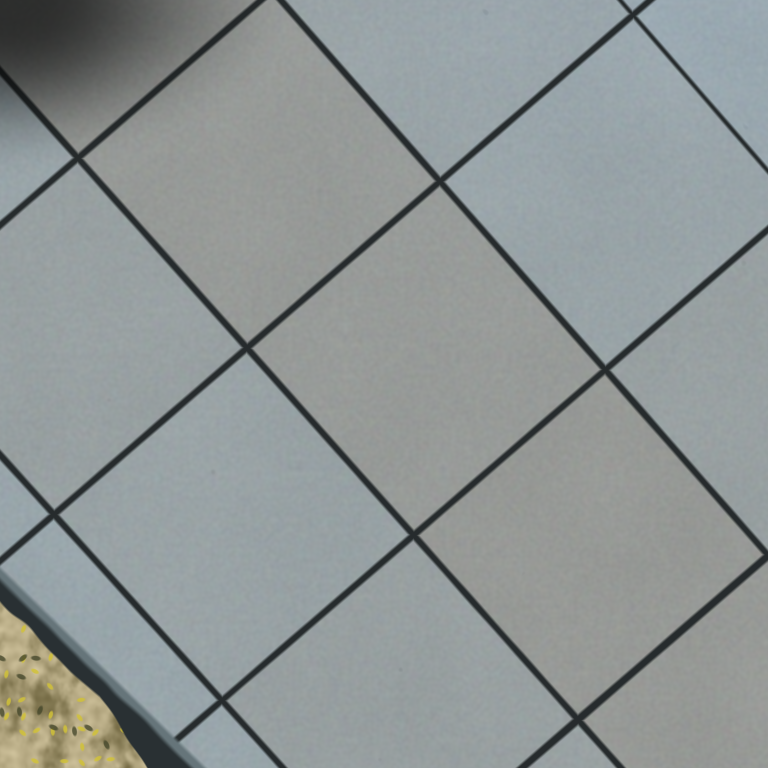
Write a Shadertoy shader that draws this texture.

```glsl
// Grey floor tiles laid diagonally, with dark grout, faint mottling and a soft
// corner shadow. A slightly tapered lattice gives tile ids and grout distance;
// a kerb and a crumpled, flecked straw-coloured sack fill the lower left.

const vec2 LATTICE_ORIGIN = vec2(0.3216, 0.5469);
const vec2 STEP_DOWN = vec2(0.2168, -0.2435);
const vec2 STEP_UP = vec2(0.2513, 0.2168);
const vec2 ROW_SPACING = vec2(0.325, 0.332);

const vec3 WARM_TILE = vec3(0.590, 0.600, 0.588);
const vec3 COOL_TILE = vec3(0.597, 0.640, 0.655);
const vec3 GROUT = vec3(0.150, 0.170, 0.175);
const vec3 KERB = vec3(0.40, 0.46, 0.48);
const vec3 GAP = vec3(0.16, 0.19, 0.20);
const vec3 STRAW = vec3(0.74, 0.69, 0.54);
const vec3 STRAW_FOLD = vec3(0.50, 0.46, 0.31);
const vec3 YELLOW_FLECK = vec3(0.82, 0.76, 0.22);
const vec3 DARK_FLECK = vec3(0.27, 0.28, 0.17);

vec2 hash2(vec2 p) {
    vec3 q = fract(p.xyx * vec3(0.1031, 0.1030, 0.0973));
    q += dot(q, q.yzx + 33.33);
    return fract((q.xx + q.yz) * q.zy);
}

float cornerGradient(vec2 cell, vec2 corner, vec2 f) {
    return dot(hash2(cell + corner) * 2.0 - 1.0, f - corner);
}

float gradientNoise(vec2 p) {
    vec2 i = floor(p), f = p - i;
    vec2 w = f * f * f * (f * (f * 6.0 - 15.0) + 10.0);
    float low = mix(cornerGradient(i, vec2(0, 0), f), cornerGradient(i, vec2(1, 0), f), w.x);
    float high = mix(cornerGradient(i, vec2(0, 1), f), cornerGradient(i, vec2(1, 1), f), w.x);
    return mix(low, high, w.y);
}

float fbm(vec2 p) {
    float sum = 0.0, amp = 0.6;
    for (int k = 0; k < 4; k++) {
        sum += amp * gradientNoise(p);
        p = mat2(1.6, 1.2, -1.2, 1.6) * p + 7.3;
        amp *= 0.5;
    }
    return sum;
}

// Lattice coordinates: integers lie on the grout lines.
vec2 toLattice(vec2 uv) {
    vec2 q = inverse(mat2(STEP_DOWN, STEP_UP)) * (uv - LATTICE_ORIGIN);
    return q * vec2(0.992, 1.0) / (1.0 - 0.007 * q.x);
}

float groutMask(vec2 q, vec2 uv, float aa) {
    vec2 line = floor(q + 0.5);
    vec2 dist = abs(q - line) * ROW_SPACING;
    vec2 halfWidth = vec2(0.0042 + 0.0005 * gradientNoise(uv * 14.0));
    halfWidth.x *= line.x == 2.0 ? 1.2 : 1.0;
    halfWidth.y *= line.y == 2.0 ? 0.65 : 1.0;
    vec2 cover = 1.0 - smoothstep(halfWidth - 0.0014 - aa, halfWidth + 0.0014 + aa, dist);
    return max(cover.x, cover.y);
}

vec3 tileColor(vec2 q, vec2 uv) {
    vec2 id = floor(q);
    float tint = hash2(id + 17.0).x - 0.5;
    float cool = clamp(abs(id.y) * 0.8 - id.x * 0.04 + tint * 0.4, 0.0, 1.2);
    vec3 color = mix(WARM_TILE, COOL_TILE, cool);
    color += smoothstep(0.6, 1.1, uv.y) * smoothstep(0.3, 0.7, uv.x) * vec3(0.01, 0.02, 0.035);
    color += 0.03 * fbm(uv * 6.0 + id * 5.0);
    vec3 grain = vec3(gradientNoise(uv * 70.0), gradientNoise(uv * 70.0 + 31.0), gradientNoise(uv * 70.0 + 63.0));
    color += 0.02 * grain + 0.025 * gradientNoise(uv * 150.0);
    float speck = smoothstep(0.52, 0.66, gradientNoise(uv * 45.0 + 9.0));
    return color - 0.05 * speck;
}

// Elongated flecks, one per cell, randomly placed and turned.
float flecks(vec2 p, float density, float aa) {
    vec2 id = floor(p), rnd = hash2(id);
    vec2 d = fract(p) - mix(vec2(0.35), vec2(0.65), rnd);
    float a = 6.283 * rnd.x;
    d = mat2(cos(a), sin(a), -sin(a), cos(a)) * d;
    float shape = 1.0 - smoothstep(0.22 - aa, 0.32 + aa, length(d * vec2(1.0, 2.0)));
    return shape * step(hash2(id + 41.0).y, density);
}

vec3 sackColor(vec2 uv, float aa) {
    float crease = fbm(uv * vec2(22.0, 17.0));
    vec3 color = mix(STRAW, STRAW_FOLD, smoothstep(-0.12, 0.32, crease));
    color += 0.13 * gradientNoise(uv * 75.0);
    color = mix(color, YELLOW_FLECK, 0.85 * flecks(uv * 52.0, 0.40, aa * 52.0));
    return mix(color, DARK_FLECK, 0.8 * flecks(uv * 44.0 + 20.3, 0.28, aa * 44.0));
}

void mainImage(out vec4 fragColor, in vec2 fragCoord) {
    vec2 uv = fragCoord / iResolution.xy;
    float aa = 0.7 / iResolution.y;
    vec2 q = toLattice(uv);
    vec3 color = mix(tileColor(q, uv), GROUT, groutMask(q, uv, aa));

    // Soft shadow in the upper left corner
    float reach = length(vec2(uv.x, 1.0 - uv.y) / vec2(0.38, 0.235));
    color *= mix(0.30, 1.0, smoothstep(0.1, 1.0, reach + 0.1 * gradientNoise(uv * 5.0)));

    // Kerb, dark gap and sack, layered by depth past the floor edge
    float depth = dot(uv - vec2(0.0, 0.260), vec2(-0.698, -0.716));
    float gapStart = 0.011 + 0.003 * gradientNoise(uv * 25.0);
    float sackStart = 0.031 + 0.9 * max(uv.x - 0.13, 0.0) * 0.35 + 0.012 * gradientNoise(uv * 18.0);
    color = mix(color, KERB, smoothstep(-0.003 - aa, 0.002 + aa, depth));
    color = mix(color, GAP, smoothstep(gapStart - 0.003 - aa, gapStart + 0.003 + aa, depth));
    color = mix(color, sackColor(uv, aa), smoothstep(sackStart - 0.001 - aa, sackStart + 0.001 + aa, depth));
    fragColor = vec4(color, 1.0);
}
```
